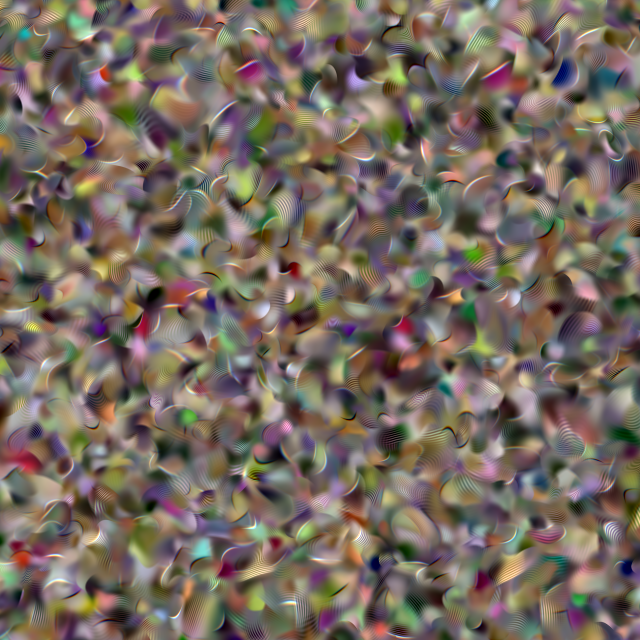
A Shadertoy shader for this texture:

```glsl
// Draws a dense field of small overlapping soft petals with crisp creases, colour fringes and fine ripples.

const vec3 MEAN_COLOR = vec3(0.465, 0.42, 0.383);
const float CONTRAST = 1.3;
const int LAYERS = 6;

float hash(vec2 p, float seed) {
    return fract(sin(dot(p, vec2(127.1, 311.7)) + seed * 74.7) * 43758.5453);
}

vec3 hash3(vec2 p, float seed) {
    return vec3(hash(p, seed), hash(p, seed + 0.37), hash(p, seed + 0.71));
}

mat2 rotation(float angle) {
    float c = cos(angle), s = sin(angle);
    return mat2(c, s, -s, c);
}

float valueNoise(vec2 p, float seed) {
    vec2 cell = floor(p), f = fract(p);
    f = f * f * (3.0 - 2.0 * f);
    float low = mix(hash(cell, seed), hash(cell + vec2(1, 0), seed), f.x);
    float high = mix(hash(cell + vec2(0, 1), seed), hash(cell + vec2(1, 1), seed), f.x);
    return mix(low, high, f.y);
}

vec2 warp(vec2 p, float frequency, float amount) {
    vec2 q = p * frequency;
    return p + amount * (vec2(valueNoise(q, 1.0), valueNoise(q, 2.0)) - 0.5);
}

// Muted palette picked by area share, with a few vivid accents
vec3 petalColor(vec2 cell, float seed) {
    float pick = hash(cell, seed);
    vec3 color = vec3(0.42, 0.42, 0.40);
    if (pick > 0.24) color = vec3(0.49, 0.38, 0.28);
    if (pick > 0.42) color = vec3(0.22, 0.20, 0.18);
    if (pick > 0.59) color = vec3(0.66, 0.61, 0.61);
    if (pick > 0.75) color = vec3(0.67, 0.62, 0.46);
    if (pick > 0.89) color = vec3(0.36, 0.30, 0.40);
    float vividness = mix(0.1, 0.7, pow(hash(cell, seed + 1.3), 7.0));
    return color + vividness * (hash3(cell, seed + 2.1) - 0.5);
}

// One petal: crisp along a curved crease, fading away on its other side
vec3 addPetal(vec3 below, vec2 offset, vec2 cell, float seed) {
    float radius = mix(0.6, 1.0, hash(cell, seed + 3.0));
    vec2 d = rotation(6.2832 * hash(cell, seed + 4.0)) * offset / radius;
    d.y *= mix(1.0, 1.5, hash(cell, seed + 5.0));
    float bend = 1.5 * (hash(cell, seed + 6.0) - 0.4);
    float crease = d.x + 0.15 + bend * d.y * d.y;
    float softness = mix(0.04, 0.45, hash(cell, seed + 7.0));
    float fade = smoothstep(1.0, 0.15, length(d));
    float cover = smoothstep(-softness, softness, crease) * fade;

    // Shading across the petal
    vec3 color = petalColor(cell, seed + 8.0);
    color += 0.18 * (hash3(cell, seed + 9.0) - 0.5) * d.y;
    color += 0.3 * (hash(cell, seed + 10.0) - 0.5) * (1.0 - 2.0 * crease);

    // Very fine ripples on a few petals
    float rippleAmount = 0.13 * smoothstep(0.8, 1.0, hash(cell, seed + 11.0));
    float ripple = sin(crease * 62.0 + 5.0 * d.y * d.y);
    color += rippleAmount * ripple * fade * (0.5 + hash3(cell, seed + 12.0));
    vec3 result = mix(below, color, 0.96 * cover);

    // Bright or dark colour fringe along the crease
    vec3 across = (crease - vec3(-0.03, 0.0, 0.03)) / 0.05;
    float glint = pow(hash(cell, seed + 13.0), 7.0);
    float direction = hash(cell, seed + 14.0) < 0.6 ? 0.5 : -0.4;
    return result + direction * glint * fade * exp(-across * across);
}

vec3 addLayer(vec3 below, vec2 uv, float scale, float seed) {
    vec2 p = rotation(seed * 0.13) * uv * scale + seed;
    vec2 home = floor(p);
    vec3 color = below;
    for (int y = -1; y <= 1; y++) {
        for (int x = -1; x <= 1; x++) {
            vec2 cell = home + vec2(x, y);
            vec2 center = cell + hash3(cell, seed + 15.0).xy;
            color = addPetal(color, p - center, cell, seed);
        }
    }
    return color;
}

void mainImage(out vec4 fragColor, in vec2 fragCoord) {
    vec2 uv = fragCoord / iResolution.y;
    uv = warp(uv, 13.0, 0.025);
    uv = warp(uv, 34.0, 0.008);

    // Larger petals lie below, smaller ones on top
    vec3 color = MEAN_COLOR;
    for (int i = 0; i < LAYERS; i++) {
        float layer = float(i);
        color = addLayer(color, uv, 14.0 + 2.6 * layer, 7.3 + 19.7 * layer);
    }
    color = MEAN_COLOR + CONTRAST * (color - MEAN_COLOR);
    fragColor = vec4(clamp(color, 0.0, 1.0), 1.0);
}
```
